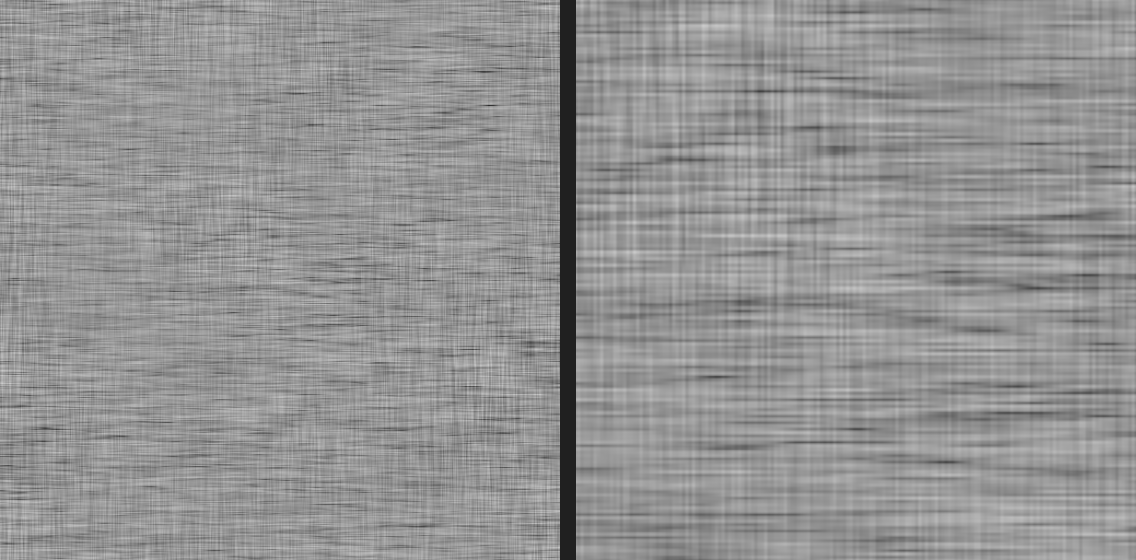
Left: the whole. Right: its middle third, enlarged.
Write a WebGL 2 fragment shader that draws this texture.

```glsl
#version 300 es
precision highp float;
// Grey woven linen: fine horizontal streaks crossed by fainter vertical threads.

uniform vec2 u_resolution;
out vec4 fragColor;

const float THREADS = 512.0;     // finest threads per canvas side
const float BASE_GREY = 0.588;

// Integer hash of a lattice cell, from -1 to 1
float hash(vec2 cell, uint seed) {
    uvec2 q = uvec2(ivec2(cell) + 4096);
    uint h = q.x * 1597334677u ^ q.y * 3812015801u ^ seed * 2654435769u;
    h = (h ^ (h >> 16)) * 2246822519u;
    h = (h ^ (h >> 13)) * 3266489917u;
    h ^= h >> 16;
    return float(h >> 8) / 8388608.0 - 1.0;
}

// Smooth noise along one thread
float strandNoise(float along, float row, uint seed) {
    float cell = floor(along);
    float blend = smoothstep(0.0, 1.0, along - cell);
    return mix(hash(vec2(cell, row), seed), hash(vec2(cell + 1.0, row), seed), blend);
}

// One thread: long streaks with shorter variation, shifted per row
float strand(float along, float row, uint seed) {
    float shift = 8.0 * hash(vec2(row, 7.0), seed + 50u);
    float longPart = strandNoise(along + shift, row, seed);
    float shortPart = strandNoise(along * 2.7 - shift, row, seed + 1u);
    return 0.7 * longPart + 0.3 * shortPart;
}

// Sheet of parallel threads, blended softly between neighbours
float threads(float along, float across, uint seed) {
    float row = floor(across);
    float blend = smoothstep(0.0, 1.0, across - row);
    return mix(strand(along, row, seed), strand(along, row + 1.0, seed), blend);
}

// Broad two-dimensional noise, from -1 to 1
float patches(vec2 p, uint seed) {
    float row = floor(p.y);
    float blend = smoothstep(0.0, 1.0, p.y - row);
    return mix(strandNoise(p.x, row, seed), strandNoise(p.x, row + 1.0, seed), blend);
}

void main() {
    vec2 uv = gl_FragCoord.xy / u_resolution;
    vec2 fine = uv * THREADS - 0.5;

    // Horizontal streaks, fine and bold
    float weft = threads(uv.x * 20.0, fine.y, 11u);
    float boldWeft = threads(uv.x * 14.0, uv.y * THREADS * 0.45, 23u);

    // Vertical threads
    float warp = threads(uv.y * 18.0, fine.x, 37u);

    // Local strength of each direction
    float weftGain = 1.0 + 0.3 * patches(uv * vec2(5.0, 9.0), 41u);
    float warpGain = 0.9 + 0.5 * patches(uv * vec2(7.0, 5.0), 43u);

    float grey = BASE_GREY;
    grey += weftGain * (0.115 * weft + 0.06 * boldWeft);
    grey += warpGain * 0.085 * warp;
    grey += 0.012 * patches(uv * vec2(9.0, 24.0), 47u);

    // Deep shadows in the darkest streaks
    float shadow = max(-(0.8 * weft + 0.35 * boldWeft), 0.0);
    grey -= 0.25 * weftGain * shadow * shadow * shadow;

    fragColor = vec4(vec3(clamp(grey, 0.0, 1.0)), 1.0);
}
```
